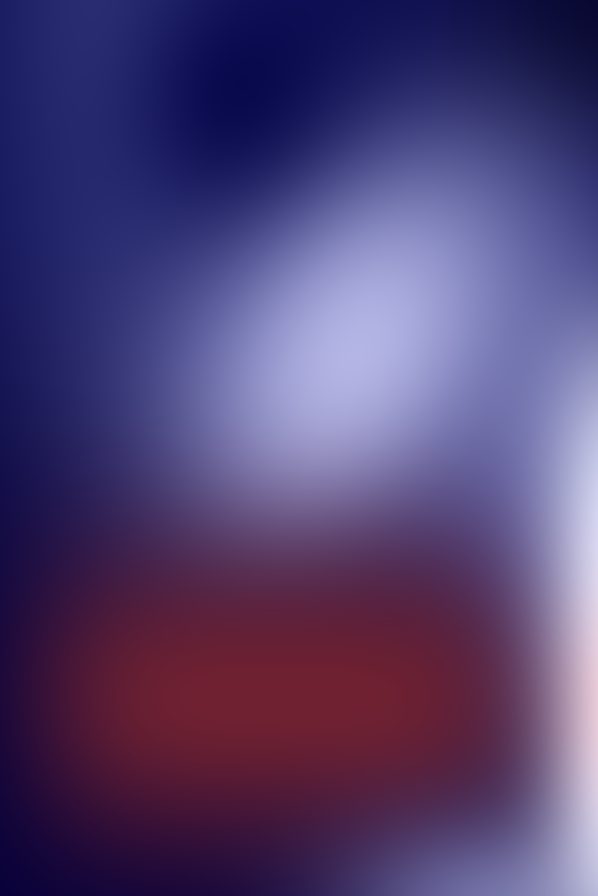
Write a WebGL 1 fragment shader that draws this background.

```glsl
precision highp float;
// Soft blurred colour fields: a lavender glow and a wine-red band over navy, with a bright right edge.
uniform vec2 u_resolution;

const vec2 CANVAS = vec2(0.667, 1.0);

const vec3 NAVY = vec3(0.045, 0.05, 0.32);
const vec3 MIDNIGHT = vec3(0.01, 0.0, 0.23);
const vec3 INK = vec3(0.005, 0.005, 0.16);
const vec3 INDIGO = vec3(0.01, 0.01, 0.28);
const vec3 DUSK = vec3(0.18, 0.19, 0.46);
const vec3 PERIWINKLE = vec3(0.36, 0.37, 0.64);
const vec3 LAVENDER = vec3(0.73, 0.74, 0.92);
const vec3 WINE = vec3(0.44, 0.13, 0.19);
const vec3 STEEL = vec3(0.48, 0.48, 0.69);
const vec3 ICE = vec3(0.90, 0.91, 1.0);
const vec3 BLUSH = vec3(0.97, 0.85, 0.89);

// Elliptical Gaussian falloff, 1 at the centre
float glow(vec2 p, vec2 center, vec2 radius) {
  vec2 d = (p - center) / radius;
  return exp(-dot(d, d));
}

// Gaussian whose first axis points along the given angle
float tiltedGlow(vec2 p, vec2 center, vec2 radius, float angle) {
  float c = cos(angle);
  float s = sin(angle);
  vec2 d = p - center;
  return glow(vec2(c * d.x + s * d.y, c * d.y - s * d.x), vec2(0.0), radius);
}

// Flat-topped falloff along one axis
float plateau(float x, float center, float radius) {
  float d = (x - center) / radius;
  d *= d;
  return exp(-d * d);
}

// Gaussian falloff along one axis
float bell(float x, float center, float radius) {
  float d = (x - center) / radius;
  return exp(-d * d);
}

void main() {
  vec2 p = gl_FragCoord.xy / u_resolution * CANVAS;

  // Night backdrop
  vec3 color = mix(MIDNIGHT, NAVY, smoothstep(0.45, 0.8, p.y));
  color = mix(color, DUSK, glow(p, vec2(0.13, 0.97), vec2(0.15, 0.32)));
  color = mix(color, INK, glow(p, vec2(0.667, 0.96), vec2(0.16, 0.15)));

  // Blue haze, then the dark pocket above it
  color = mix(color, PERIWINKLE, tiltedGlow(p, vec2(0.39, 0.62), vec2(0.29, 0.20), 0.35));
  color = mix(color, PERIWINKLE, 0.85 * glow(p, vec2(0.59, 0.50), vec2(0.14, 0.25)));
  color = mix(color, INDIGO, 0.9 * glow(p, vec2(0.28, 0.885), vec2(0.13, 0.14)));

  // Tilted central light
  color = mix(color, LAVENDER, 0.93 * tiltedGlow(p, vec2(0.395, 0.60), vec2(0.23, 0.14), 1.03));

  // Wine band and the haze beneath it
  float band = plateau(p.x, 0.315, 0.285) * bell(p.y, 0.22, 0.175);
  color = mix(color, WINE, band);
  color = mix(color, STEEL, 0.9 * glow(p, vec2(0.55, -0.01), vec2(0.17, 0.10)));

  // Bright right edge, blushing beside the band
  vec3 edgeColor = mix(ICE, BLUSH, bell(p.y, 0.22, 0.12));
  float edge = bell(p.x, 0.69, 0.087) * plateau(p.y, 0.26, 0.36);
  color = mix(color, edgeColor, edge);

  gl_FragColor = vec4(color, 1.0);
}
```
